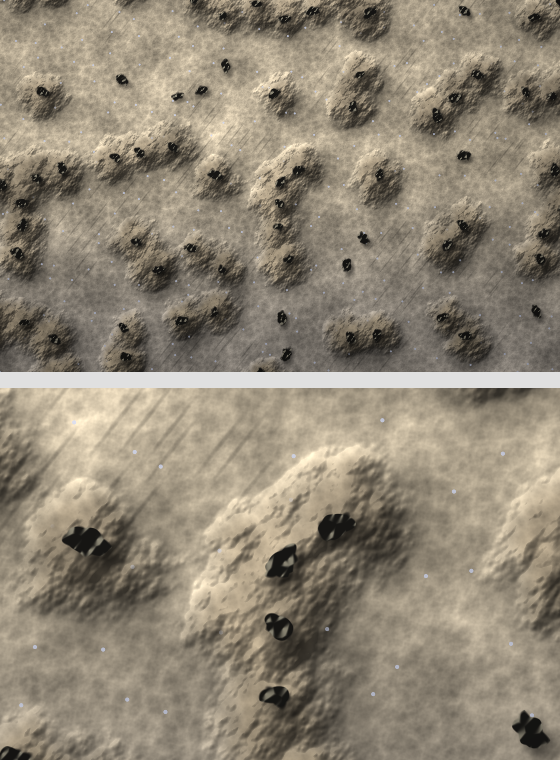
Top, the full canvas; bottom, a detail of the centre.
Give the GLSL for this texture, as a Shadertoy shader.

```glsl
// Dusty ground seen from above, with clustered craggy mounds topped by dark rocks.
// Clusters are scattered on a jittered grid; relief comes from layered cellular
// noise and is lit from the upper left, with soft shadows, scratches and specks.

const vec2 TO_LIGHT = vec2(-0.6, 0.8);
const float CLUSTER_CELL = 0.225;
const float BUMP_SPACING = 0.08;
const vec2 ROCK_RADII = vec2(0.0175, 0.011);

const vec3 DUST_WARM = vec3(0.595, 0.553, 0.478);
const vec3 DUST_COOL = vec3(0.515, 0.490, 0.458);
const vec3 MOUND_EARTH = vec3(0.455, 0.415, 0.350);
const vec3 ROCK_DARK = vec3(0.075, 0.072, 0.065);
const vec3 ROCK_GLINT = vec3(0.560, 0.540, 0.470);
const vec3 SPECK_BLUE = vec3(0.700, 0.730, 0.830);

vec3 hash3(vec2 p) {
    vec3 q = fract(p.xyx * vec3(0.1031, 0.1030, 0.0973));
    q += dot(q, q.yxz + 33.33);
    return fract((q.xxy + q.yzz) * q.zyx);
}

// Distance to the nearest random point; low sharpness blends the cells.
float cells(vec2 p, float sharpness) {
    vec2 id = floor(p), f = fract(p);
    float sum = 0.0;
    for (int j = -1; j <= 1; j++)
    for (int i = -1; i <= 1; i++) {
        vec2 o = vec2(i, j);
        sum += exp(-sharpness * length(o + hash3(id + o).xy - f));
    }
    return -log(sum + 1e-20) / sharpness;
}

float layered(vec2 p, float sharpness) {
    float sum = 0.0, amp = 0.5;
    for (int i = 0; i < 4; i++) {
        sum += amp * cells(p, sharpness);
        p = mat2(1.6, 1.2, -1.2, 1.6) * p + 7.3;
        amp *= 0.5;
    }
    return sum;
}

float smoothMin(float a, float b, float k) {
    float h = max(k - abs(a - b), 0.0) / k;
    return min(a, b) - 0.25 * h * h * k;
}

float ellipseDistance(vec2 p, vec2 radii, float angle) {
    float c = cos(angle), s = sin(angle);
    p = mat2(c, -s, s, c) * p;
    return (length(p / radii) - 1.0) * min(radii.x, radii.y);
}

// Axes along and across the diagonal strata
vec2 strata(vec2 p) {
    return vec2(dot(p, vec2(0.62, 0.78)), dot(p, vec2(-0.78, 0.62)));
}

// x: distance to the mounds, y: distance to the rocks.
vec2 clusters(vec2 p) {
    vec2 home = floor(p / CLUSTER_CELL);
    vec2 nearest = vec2(1.0);
    for (int j = -1; j <= 1; j++)
    for (int i = -1; i <= 1; i++) {
        vec2 id = home + vec2(i, j);
        vec3 place = hash3(id + 31.0), kind = hash3(id + 83.0);
        vec2 centre = (id + 0.5 + 0.5 * (place.xy - 0.5)) * CLUSTER_CELL;
        vec2 dir = vec2(cos(6.283 * place.z), sin(6.283 * place.z));
        float count = 1.0 + floor(3.0 * kind.x);
        for (float k = 0.0; k < count; k++) {
            vec3 h = hash3(id + vec2(17.0 * k + 5.0, 47.0));
            vec2 bump = centre + BUMP_SPACING * (k - 0.5 * (count - 1.0)) * dir
                      + 0.06 * (h.x - 0.5) * vec2(-dir.y, dir.x);
            float radius = kind.y < 0.12 ? -0.03 : mix(0.040, 0.060, h.y);
            nearest.x = smoothMin(nearest.x, length(p - bump) - radius, 0.025);
            vec2 top = bump + 0.03 * (h.yz - 0.5);
            vec2 size = ROCK_RADII * mix(0.8, 1.15, h.x);
            nearest.y = min(nearest.y, ellipseDistance(p - top, size, 6.283 * h.z));
        }
    }
    return nearest;
}

float moundDistance(vec2 p) {
    return clusters(p).x + 0.055 * (layered(strata(p) * vec2(14.0, 20.0), 12.0) - 0.34);
}

float relief(vec2 p, float mound) {
    float rise = smoothstep(0.025, -0.050, mound);
    float crag = layered(strata(p) * vec2(13.0, 25.0), 30.0);
    return 0.032 * rise + 0.012 * rise * crag + 0.0022 * layered(p * 34.0, 30.0)
         + 0.010 * cells(p * 5.0, 8.0);
}

void mainImage(out vec4 fragColor, in vec2 fragCoord) {
    vec2 uv = fragCoord / iResolution.xy;
    vec2 p = fragCoord / iResolution.y;
    float pixel = 1.0 / iResolution.y;

    // Slope towards the light
    float stepSize = 0.0022;
    vec2 ahead = p + stepSize * TO_LIGHT;
    float mound = moundDistance(p);
    float slope = (relief(ahead, moundDistance(ahead)) - relief(p, mound)) / stepSize;
    float mask = smoothstep(0.022, -0.022, mound);

    // Mottled dust, stains and faint diagonal scratches
    float mottle = layered(p * 8.0, 12.0) - 0.34;
    float grain = layered(p * 55.0, 25.0) - 0.40;
    vec3 color = mix(DUST_COOL, DUST_WARM, smoothstep(0.0, 0.6, uv.y));
    color = mix(color, MOUND_EARTH, mask);
    color *= 1.0 + 0.75 * mottle + 0.5 * grain;
    float scratch = 1.0 - smoothstep(0.03, 0.22, cells(strata(p) * vec2(4.0, 70.0), 30.0));
    float scratched = smoothstep(0.42, 0.55, cells(p * 4.0 + 3.7, 12.0));
    color *= 1.0 - 0.17 * scratch * scratched * (1.0 - mask);

    // Relief shading and cast shadows
    color *= clamp(exp(-0.68 * slope), 0.45, 1.32);
    float moundShade = smoothstep(0.045, -0.035, clusters(p + 0.022 * TO_LIGHT).x);
    color *= 1.0 - 0.42 * moundShade * (1.0 - 0.75 * mask);
    float rockShade = smoothstep(0.008, -0.006, clusters(p + 0.011 * TO_LIGHT).y);
    color *= 1.0 - 0.4 * rockShade;

    // Pale blue specks on the dust
    float speck = 1.0 - smoothstep(0.02, 0.02 + 14.0 * pixel, cells(p * 14.0, 40.0));
    color = mix(color, SPECK_BLUE, 0.75 * speck * (1.0 - mask));

    // Faceted rocks
    vec2 facet = strata(p) * vec2(70.0, 100.0);
    float rock = clusters(p).y + 0.006 * (cells(p * 75.0, 20.0) - 0.4);
    float glint = smoothstep(-0.05, 0.42, cells(facet + vec2(0.0, -0.4), 30.0) - cells(facet, 30.0));
    vec3 rockColor = mix(ROCK_DARK, ROCK_GLINT, 0.85 * glint * glint);
    color = mix(color, rockColor, smoothstep(pixel, -pixel, rock));

    // Pool of light, brightest at the upper left
    float falloff = length((uv - vec2(0.38, 0.72)) * vec2(0.9, 1.0));
    color *= mix(1.17, 0.80, smoothstep(0.05, 0.9, falloff));
    fragColor = vec4(clamp(color, 0.0, 1.0), 1.0);
}
```
